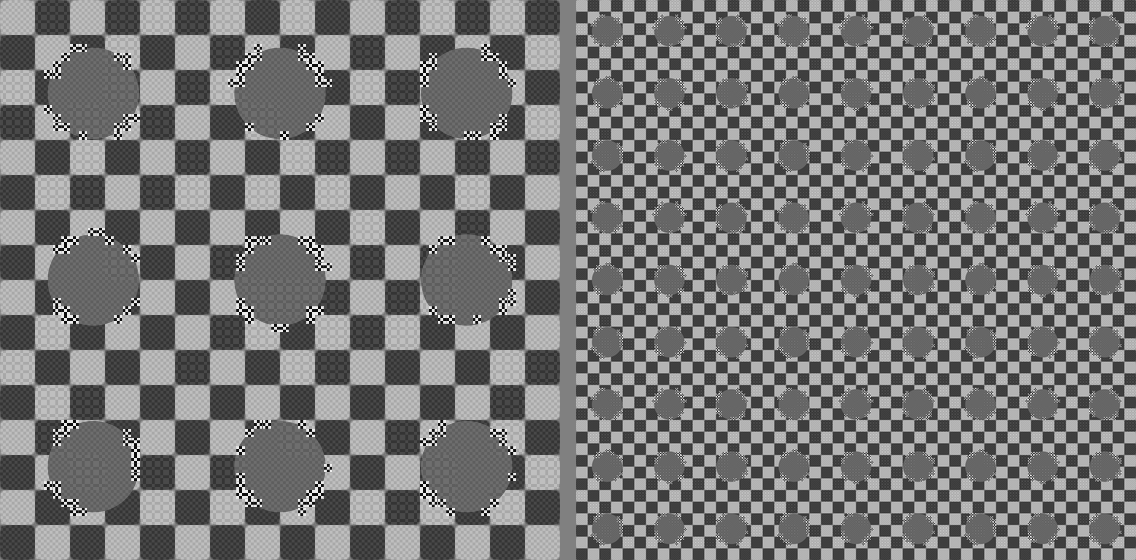
Left: one tile. Right: repeated 3 by 3.
This pattern is drawn by a three.js fragment shader. Its source:

```glsl
varying vec2 vUv;

const float PI = 3.14159265;
const float SQUARES = 16.0;
const float DISCS = 3.0;
const float CELLS = 64.0;
const float TEXELS = 192.0;
const float RADIUS = 0.0815;
const float EDGE = 0.001;

float hash(vec2 p) {
  return fract(sin(dot(p, vec2(127.1, 311.7))) * 43758.5453);
}

// 1 on even squares, 0 on odd ones
float checker(vec2 uv, float count) {
  vec2 s = sin(PI * uv * count);
  float soft = PI * count * EDGE;
  return smoothstep(-soft, soft, s.x * s.y);
}

// Three by three checker in each cell, bright at the corners and centre
float stamp(vec2 uv, float count) {
  vec2 a = abs(fract(uv * count) - 0.5) * 3.0;
  float soft = 1.5 * count * EDGE;
  vec2 m = smoothstep(0.5 - soft, 0.5 + soft, a);
  return mix(1.0 - m.x, m.x, m.y);
}

float cellMask(vec2 uv, float count) {
  vec2 a = 0.5 - abs(fract(uv * count) - 0.5);
  return smoothstep(0.0, 0.04, min(a.x, a.y));
}

// Offset from the nearest disc centre
vec2 discOffset(vec2 uv) {
  return (fract(uv * DISCS) - 0.5) / DISCS;
}

// 1 for cells in the broken clusters along a rim
float rimCell(vec2 cell) {
  vec2 centre = (cell + 0.5) / CELLS;
  vec2 offset = discOffset(centre);
  vec2 disc = floor(centre * DISCS);
  float angle = atan(offset.y, offset.x);
  float phase = 2.0 * PI * hash(disc + 3.0);
  float cluster = 0.35 * sin(3.0 * angle + phase)
                + 0.35 * sin(7.0 * angle + 2.3 * phase)
                - 0.45 * cos(4.0 * angle)
                + 0.9 * (hash(cell) - 0.5);
  float band = step(abs(length(offset) - RADIUS), 0.58 / CELLS);
  return band * step(-0.03, cluster);
}

// Woven grain from -1 to 1, coarser on some squares
float weave(vec2 uv) {
  float coarse = step(0.7, hash(floor(uv * SQUARES)));
  float grain = mix(checker(uv, TEXELS), stamp(uv, CELLS), coarse);
  return 2.0 * grain - 1.0;
}

void main() {
  vec2 uv = vUv;
  float grain = weave(uv);

  // Checkerboard
  float light = 0.705 + 0.045 * grain;
  float dark = 0.245 + 0.04 * grain;
  float tone = mix(light, dark, checker(uv, SQUARES));

  // Discs
  float inside = 1.0 - smoothstep(-EDGE, EDGE, length(discOffset(uv)) - RADIUS);
  tone = mix(tone, 0.4 + 0.03 * grain, inside);

  // Rim stamps
  float rim = rimCell(floor(uv * CELLS)) * cellMask(uv, CELLS);
  tone = mix(tone, mix(0.05, 0.93, stamp(uv, CELLS)), rim);

  gl_FragColor = vec4(vec3(tone), 1.0);
}
```
